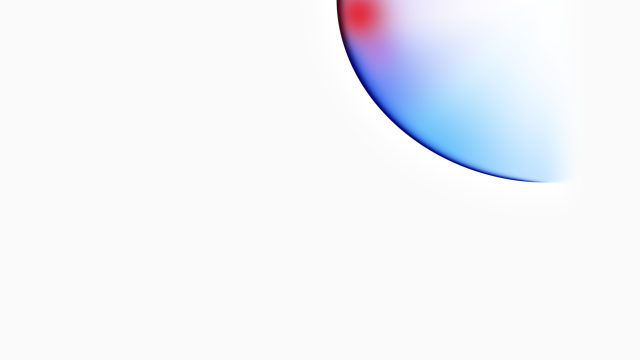
Write a WebGL 2 fragment shader that draws this background.

```glsl
#version 300 es
precision highp float;
// A glossy glass orb hangs from the top edge over pale paper.
// A rounded ellipse gives depth and arc position; these drive the rim,
// the spectrum along the arc, the inner fade to white and the outer halo.

#define CENTER vec2(1.516, 1.0)
#define RADII vec2(0.581, 0.507)
#define ROUNDNESS 1.95
#define FADE_DEPTH 0.20
#define HALO_WIDTH 0.065
#define RIM_WIDTH 0.016
#define RED_SPOT vec2(0.995, 0.962)
#define VIOLET_SPOT vec2(1.043, 0.858)

uniform vec2 u_resolution;
out vec4 outColor;

const vec3 PAPER = vec3(0.98);
const vec3 WHITE = vec3(1.0);
const vec3 LAVENDER = vec3(0.72, 0.69, 0.96);
const vec3 BLUE = vec3(0.36, 0.53, 0.96);
const vec3 CYAN = vec3(0.38, 0.74, 0.98);
const vec3 ICE = vec3(0.76, 0.89, 1.0);
const vec3 RED = vec3(0.88, 0.18, 0.25);
const vec3 VIOLET = vec3(0.69, 0.48, 0.89);
const vec3 ROYAL = vec3(0.10, 0.30, 0.88);
const vec3 NAVY = vec3(0.0, 0.0, 0.42);
const vec3 MAROON = vec3(0.26, 0.0, 0.06);

float bell(float x, float width) {
    float t = x / width;
    return exp(-t * t);
}

// Approximate signed distance to the orb outline, positive inside.
float orbDepth(vec2 q) {
    vec2 a = pow(abs(q), vec2(ROUNDNESS));
    float k = pow(a.x + a.y, 1.0 / ROUNDNESS);
    return (1.0 - k) * k / max(length(q / RADII), 1e-4);
}

// Body colour along the arc: 0 at the left side, 1 at the bottom.
vec3 spectrum(float s) {
    vec3 c = mix(LAVENDER, BLUE, smoothstep(0.08, 0.34, s));
    c = mix(c, CYAN, smoothstep(0.34, 0.58, s));
    return mix(c, ICE, smoothstep(0.60, 1.0, s));
}

void main() {
    vec2 p = gl_FragCoord.xy / u_resolution.y;
    vec2 q = (p - CENTER) / RADII;
    float depth = orbDepth(q);
    float inner = max(depth, 0.0);
    float s = atan(-q.y, -q.x) / 1.5708;

    // Paper with a white halo that dissolves to the right
    float rightFade = 1.0 - smoothstep(1.53, 1.64, p.x);
    vec3 color = mix(PAPER, WHITE, bell(min(depth, 0.0), HALO_WIDTH) * rightFade);

    // Body tint fading inwards
    float fade = exp(-pow(inner / FADE_DEPTH, 1.5));
    vec3 body = mix(color, spectrum(s), fade);

    // Warm glows near the upper left
    body = mix(body, VIOLET, 0.65 * bell(distance(p, VIOLET_SPOT), 0.068));
    body = mix(body, RED, bell(distance(p, RED_SPOT), 0.072));

    // Dark rim, tapering towards the bottom
    float width = RIM_WIDTH * max(1.0 - s, 0.0) + 0.002;
    float rimPower = 1.0 - smoothstep(0.90, 1.02, s);
    float cool = smoothstep(0.08, 0.24, s);
    body = mix(body, ROYAL, 0.75 * cool * rimPower * bell(inner, 2.3 * width));
    body = mix(body, mix(MAROON, NAVY, cool), rimPower * bell(inner, width));

    // Crisp outline on the left, soft one past the bottom
    float softness = mix(0.75 / u_resolution.y, 0.04, smoothstep(1.0, 1.15, s));
    float cover = smoothstep(-softness, softness, depth);
    cover *= 1.0 - smoothstep(1.49, 1.62, p.x);
    outColor = vec4(mix(color, body, cover), 1.0);
}
```
